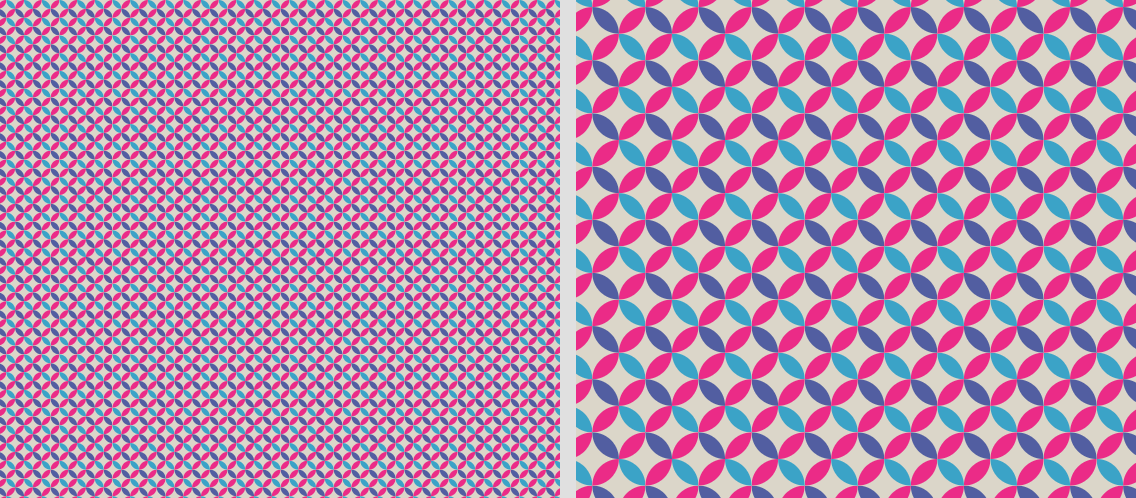
Left, the full canvas; right, a detail of the centre.
A Shadertoy shader for this pattern:

```glsl
// Lattice of diagonal leaves from overlapping circles: pink one way, teal and indigo rows the other.

// Signed distance to a leaf joining two opposite corners of a unit cell
float leafDistance(vec2 p) {
    vec2 arcCentre = vec2(0.5, -0.5);
    return max(length(p - arcCentre), length(p + arcCentre)) - 1.0;
}

void mainImage(out vec4 fragColor, in vec2 fragCoord) {
    // Cells across and down, counted from the top left
    vec2 uv = fragCoord / iResolution.xy;
    vec2 grid = vec2(uv.x * 63.3 - 0.715, (1.0 - uv.y) * 56.2);
    vec2 cell = floor(grid);
    vec2 local = fract(grid) - 0.5;

    // Leaf direction alternates like a checkerboard
    bool rising = mod(cell.x + cell.y, 2.0) > 0.5;
    if (rising) local.x = -local.x;

    // Falling leaves change colour row by row
    vec3 teal = vec3(0.23, 0.64, 0.78);
    vec3 indigo = vec3(0.32, 0.37, 0.63);
    vec3 pink = vec3(0.92, 0.17, 0.53);
    vec3 falling = mod(cell.y, 2.0) < 0.5 ? teal : indigo;
    vec3 leafColor = rising ? pink : falling;

    // Smooth edge about one pixel wide
    float pixel = 56.2 / iResolution.y;
    float coverage = clamp(0.5 - leafDistance(local) / pixel, 0.0, 1.0);
    vec3 cream = vec3(0.86, 0.84, 0.79);
    fragColor = vec4(mix(cream, leafColor, coverage), 1.0);
}
```
